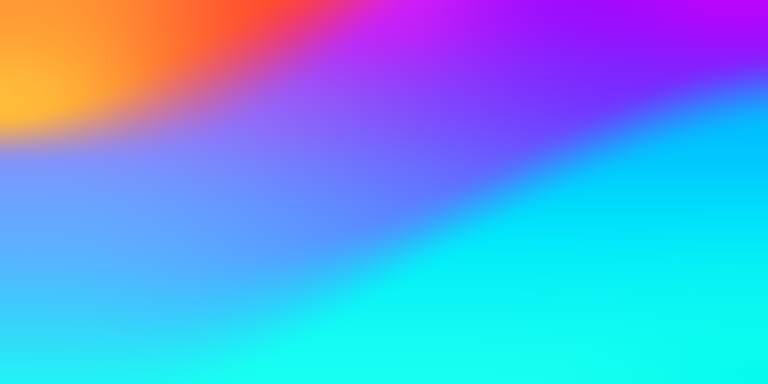
Write a WebGL 1 fragment shader that draws this background.

```glsl
precision highp float;
// Soft abstract gradient: an orange corner, a violet-blue band and a cyan wave.

uniform vec2 u_resolution;

// Blend weight rising from 0 to 1 across a soft edge.
float softEdge(float dist, float halfWidth) {
  return smoothstep(-halfWidth, halfWidth, dist);
}

// Round glow that fades out from its centre.
float glow(vec2 p, vec2 centre, vec2 radius) {
  vec2 d = (p - centre) / radius;
  return exp(-dot(d, d));
}

// Four-stop vertical ramp with stops at y = 0.25, 0.5, 0.75 and 1.
vec3 ramp(float y, vec3 low, vec3 lowMid, vec3 highMid, vec3 high) {
  vec3 c = mix(low, lowMid, smoothstep(0.2, 0.55, y));
  c = mix(c, highMid, smoothstep(0.45, 0.8, y));
  return mix(c, high, smoothstep(0.72, 1.02, y));
}

// Middle band: sky blue below, magenta and violet above.
vec3 violetBand(vec2 p) {
  vec3 left = ramp(p.y, vec3(0.32, 0.73, 1.0), vec3(0.43, 0.63, 1.0),
                   vec3(0.68, 0.45, 0.95), vec3(0.93, 0.16, 0.95));
  vec3 right = ramp(p.y, vec3(0.27, 0.55, 1.0), vec3(0.35, 0.40, 1.0),
                    vec3(0.46, 0.18, 1.0), vec3(0.59, 0.04, 1.0));
  vec3 c = mix(left, right, smoothstep(0.05, 0.85, p.x));
  c = mix(c, vec3(0.88, 0.14, 0.96), 0.65 * glow(p, vec2(0.5, 1.03), vec2(0.12, 0.16)));
  return mix(c, vec3(0.75, 0.02, 0.98), 0.9 * glow(p, vec2(0.96, 1.03), vec2(0.15, 0.14)));
}

// Warm corner: amber at the left, red-orange towards the band.
vec3 warmCorner(vec2 p) {
  vec3 c = mix(vec3(1.0, 0.59, 0.20), vec3(1.0, 0.27, 0.18), smoothstep(0.05, 0.42, p.x));
  return mix(c, vec3(1.0, 0.76, 0.23), 0.85 * glow(p, vec2(0.0, 0.73), vec2(0.15, 0.17)));
}

// Cyan wave: azure near its crest, aqua at the bottom.
vec3 cyanWave(vec2 p) {
  vec3 c = mix(vec3(0.09, 1.0, 0.95), vec3(0.0, 0.92, 0.98), smoothstep(0.0, 0.45, p.y));
  c = mix(c, vec3(0.0, 0.75, 1.0), smoothstep(0.3, 0.7, p.y));
  return mix(c, vec3(0.0, 0.98, 0.92), 0.7 * glow(p, vec2(1.0, 0.0), vec2(0.2, 0.25)));
}

void main() {
  vec2 p = gl_FragCoord.xy / u_resolution;

  // Heights of the two curved borders
  float warmBorder = 0.635 + 0.08 * p.x + 1.6 * p.x * p.x;
  float waveBorder = 0.12 + 0.65 * smoothstep(0.15, 1.06, p.x);

  // Border softness varies along each curve
  float warmBlur = mix(0.07, 0.16, smoothstep(0.0, 0.32, p.x));
  float waveBlur = mix(0.26, 0.11, smoothstep(0.0, 0.6, p.x));

  vec3 color = violetBand(p);
  color = mix(color, cyanWave(p), softEdge(waveBorder - p.y, waveBlur));
  color = mix(color, warmCorner(p), softEdge(p.y - warmBorder, warmBlur));
  gl_FragColor = vec4(color, 1.0);
}
```
